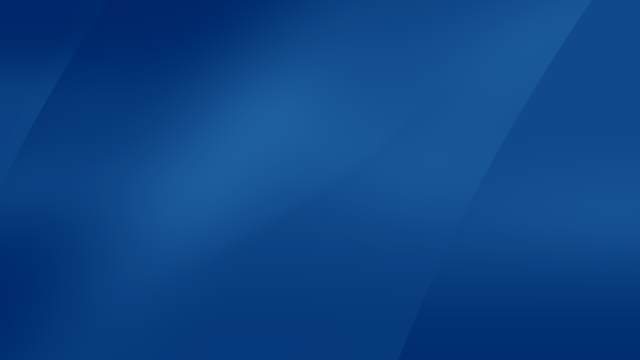
Give the GLSL for this background, as a WebGL 2 fragment shader.

```glsl
#version 300 es
precision highp float;

uniform vec2 u_resolution;
out vec4 outColor;

// Colour ramp: light level 0 is DEEP, level 1 is BRIGHT
const vec3 DEEP = vec3(0.01, 0.20, 0.46);
const vec3 BRIGHT = vec3(0.09, 0.33, 0.58);

// Curves as coefficients of 1, t, t*t
const vec3 LEFT_EDGE = vec3(-0.202, 0.346, 0.157);
const vec3 RIGHT_EDGE = vec3(1.106, 0.395, 0.143);
const vec3 CREASE = vec3(0.127, 0.073, 0.35);

// Strengths of the shading in the middle panel
const float LEFT_FADE = 0.65;
const float TOP_SHADOW = 0.60;
const float RAY_LIGHT = 0.38;
const float CREASE_DEPTH = 0.13;

float curve(vec3 c, float t) {
    return c.x + t * (c.y + t * c.z);
}

// Soft elliptical light, with its long axis turned by angle
float glow(vec2 p, vec2 center, vec2 radius, float angle) {
    vec2 d = p - center;
    float c = cos(angle), s = sin(angle);
    d = vec2(c * d.x + s * d.y, c * d.y - s * d.x) / radius;
    return exp(-dot(d, d));
}

float leftPanel(vec2 p, float edgeDistance) {
    float level = mix(0.42, -0.35, smoothstep(0.70, 0.94, p.y));
    return level + 0.06 * smoothstep(-0.07, -0.03, edgeDistance);
}

float middlePanel(vec2 p) {
    float level = mix(0.20, 0.85, smoothstep(0.05, 0.60, p.y));

    // Darkness to the left of the ray and along the top
    float rayOffset = p.x - 0.20 - 0.80 * p.y;
    level -= LEFT_FADE * (1.0 - smoothstep(-0.45, 0.05, rayOffset));
    float height = p.y - 0.63 - 0.30 * p.x;
    level -= TOP_SHADOW * smoothstep(-0.22, 0.26, height);

    // Diagonal ray, side band and highlights
    level += RAY_LIGHT * glow(p, vec2(0.58, 0.50), vec2(0.46, 0.16), 0.88);
    level += 0.30 * glow(p, vec2(0.12, 0.48), vec2(0.45, 0.12), 0.0);
    level += 0.22 * glow(p, vec2(0.20, 0.72), vec2(0.28, 0.13), 0.0);
    level += 0.22 * glow(p, vec2(0.86, 0.64), vec2(0.30, 0.14), -0.35);
    level += 0.28 * glow(p, vec2(1.48, 0.87), vec2(0.34, 0.14), 0.65);
    level += 0.20 * glow(p, vec2(1.25, 0.49), vec2(0.30, 0.16), 0.0);

    // Soft fold, darkest just below its line
    float below = curve(CREASE, p.x) - p.y;
    float fold = smoothstep(-0.03, 0.025, below) * exp(-max(below, 0.0) / 0.14);
    float extent = smoothstep(0.30, 0.70, p.x) * (1.0 - smoothstep(1.05, 1.40, p.x));
    return level - CREASE_DEPTH * fold * extent;
}

float rightPanel(vec2 p) {
    float level = mix(-0.15, 0.68, smoothstep(0.0, 0.45, p.y));
    return level + 0.27 * glow(p, vec2(1.72, 0.41), vec2(0.42, 0.14), 0.0);
}

void main() {
    vec2 p = gl_FragCoord.xy / u_resolution.y;
    float pixel = 1.0 / u_resolution.y;

    // Join the three panels along the curved edges
    float leftDistance = p.x - curve(LEFT_EDGE, p.y);
    float rightDistance = p.x - curve(RIGHT_EDGE, p.y);
    float level = mix(leftPanel(p, leftDistance), middlePanel(p),
                      smoothstep(-pixel, pixel, leftDistance));
    level = mix(level, rightPanel(p), smoothstep(-pixel, pixel, rightDistance));

    vec3 color = DEEP + level * (BRIGHT - DEEP);
    outColor = vec4(clamp(color, 0.0, 1.0), 1.0);
}
```
